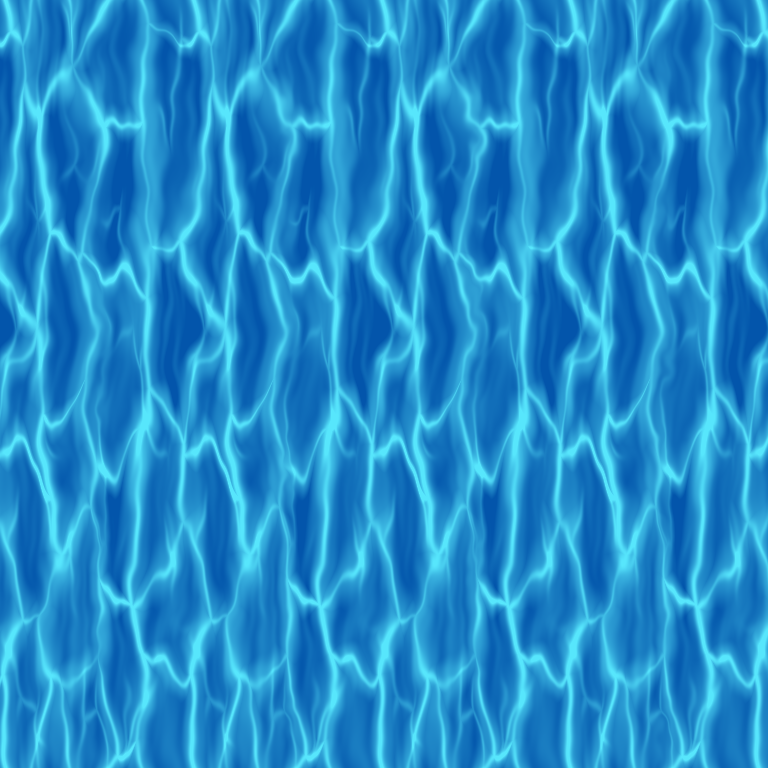
Reproduce this texture procedurally as a WebGL 2 fragment shader.

```glsl
#version 300 es
precision highp float;
// Rippling blue water: tall dark cells outlined by a bright net of light.
// Warped, staggered Voronoi cells wrap about four times across and once up;
// stretched gradient noise adds streaks, and smudges mark the tile seams.
uniform vec2 u_resolution;
out vec4 fragColor;

vec2 hash2(vec2 p) {
    vec3 h = fract(p.xyx * vec3(0.1031, 0.1030, 0.0973));
    h += dot(h, h.yzx + 33.33);
    return fract((h.xx + h.yz) * h.zy);
}

vec2 wrapCell(vec2 cell, vec2 period) {
    return floor(mod(cell + 0.5, period));
}

float cornerSlope(vec2 corner, vec2 offset, vec2 period) {
    float angle = 6.2832 * hash2(wrapCell(corner, period) + 17.0).x;
    return dot(vec2(cos(angle), sin(angle)), offset);
}

// Gradient noise over one tile, repeating after "period" lattice cells
float noise(vec2 tilePos, vec2 period) {
    vec2 p = tilePos * period, i = floor(p), f = p - i;
    vec2 s = f * f * f * (f * (f * 6.0 - 15.0) + 10.0);
    vec2 e = vec2(1.0, 0.0);
    float low = mix(cornerSlope(i, f, period), cornerSlope(i + e.xy, f - e.xy, period), s.x);
    float high = mix(cornerSlope(i + e.yx, f - e.yx, period), cornerSlope(i + 1.0, f - 1.0, period), s.x);
    return mix(low, high, s.y);
}

// Cell centre; every second column is raised by half a cell
vec2 cellCentre(vec2 cell, vec2 period, float seed) {
    vec2 w = wrapCell(cell, period);
    return cell + 0.5 + 0.8 * (hash2(w + seed) - 0.5) + vec2(0.0, 0.5 * mod(w.x, 2.0));
}

// x: distance to the cell border in column widths, y: random tone of the cell
vec2 cells(vec2 tilePos, vec2 period, float seed) {
    vec2 p = tilePos * period, base = floor(p), nearest = vec2(0.0), home = base;
    float best = 1e3;
    for (int j = -2; j <= 2; j++)
    for (int i = -2; i <= 2; i++) {
        vec2 cell = base + vec2(i, j);
        vec2 r = cellCentre(cell, period, seed) - p;
        if (dot(r, r) < best) {
            best = dot(r, r);
            nearest = r;
            home = cell;
        }
    }
    float border = 1.0;
    for (int j = -2; j <= 2; j++)
    for (int i = -2; i <= 2; i++) {
        vec2 r = cellCentre(home + vec2(i, j), period, seed) - p;
        vec2 across = r - nearest;
        // Tall cells: undo most of the stretch so that ridges stay thin
        if (dot(across, across) > 1e-4)
            border = min(border, dot(0.5 * (r + nearest), across) / length(across * vec2(1.0, 0.4)));
    }
    return vec2(border, hash2(wrapCell(home, period) + seed + 5.0).y);
}

void main() {
    vec2 uv = gl_FragCoord.xy / u_resolution;
    vec2 tile = vec2((uv.x - 0.13) * 4.08, uv.y);

    // Patchy smudge along each tile seam, slightly different in every repeat
    float seam = 1.0 - smoothstep(0.0, 0.1, abs(fract(tile.x + 0.5) - 0.5));
    seam *= smoothstep(-0.15, 0.3, noise(uv, vec2(8.0, 9.0)));

    // Sway of the long lines, jagged ridges and small kinks
    vec2 warped = tile;
    warped.x += 0.10 * noise(tile, vec2(3.0, 8.0)) + 0.03 * noise(tile, vec2(8.0, 22.0));
    warped.y += 0.07 * noise(tile, vec2(6.0, 5.0)) + 0.012 * noise(tile, vec2(16.0, 14.0));
    warped += seam * vec2(0.05, 0.02) * noise(uv, vec2(48.0, 36.0));

    vec2 net = cells(warped, vec2(4.0, 5.0), 3.0);
    vec2 fineNet = cells(warped + vec2(0.06, 0.03) * noise(tile, vec2(5.0, 7.0)), vec2(6.0, 4.0), 41.0);

    // Deep cell bodies, with tall soft streaks
    float streaks = noise(warped, vec2(22.0, 6.0)) + 0.7 * noise(warped, vec2(11.0, 9.0));
    float depth = smoothstep(0.02, 0.36, net.x) * mix(0.65, 1.1, net.y);
    float light = 0.54 - 0.48 * depth + 0.22 * streaks;
    light += 0.10 * (0.5 - smoothstep(0.0, 0.35, fineNet.x));
    light = mix(light, 0.46 + 0.2 * streaks, 0.6 * seam);

    // Bright net whose width and strength vary, over a fainter net
    float vary = smoothstep(-0.35, 0.4, noise(tile, vec2(5.0, 9.0)));
    float width = mix(0.035, 0.075, vary);
    float line = exp(-pow(net.x / width, 2.0)) * mix(0.22, 0.55, vary);
    float faint = smoothstep(-0.1, 0.4, noise(tile + 0.37, vec2(6.0, 8.0)));
    line += 0.30 * faint * exp(-pow(fineNet.x / 0.06, 2.0));
    light += line * (1.0 - 0.5 * seam);

    vec3 deepBlue = vec3(0.01, 0.335, 0.67), brightCyan = vec3(0.34, 0.90, 0.99);
    fragColor = vec4(mix(deepBlue, brightCyan, clamp(light, 0.0, 1.0)), 1.0);
}
```
